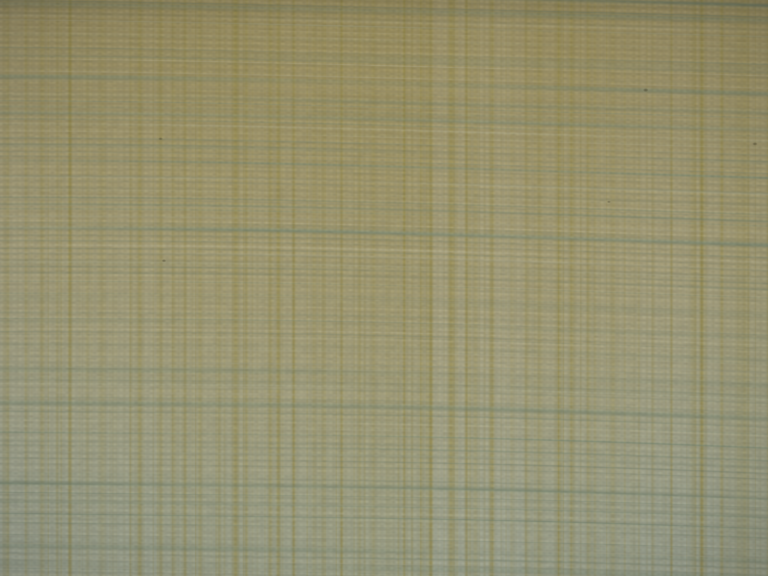
Reproduce this texture procedurally as a WebGL 2 fragment shader.

```glsl
#version 300 es
precision highp float;
// Woven straw cloth: ochre warp stripes crossed by drifting blue-grey weft streaks.

uniform vec2 u_resolution;
out vec4 fragColor;

// Colours
const vec3 CLOTH_TOP = vec3(0.595, 0.550, 0.390);
const vec3 CLOTH_MID = vec3(0.615, 0.590, 0.465);
const vec3 CLOTH_LOW = vec3(0.600, 0.625, 0.565);
const vec3 OCHRE     = vec3(0.540, 0.495, 0.250);
const vec3 BLUE_GREY = vec3(0.430, 0.490, 0.415);
const vec3 PALE      = vec3(0.665, 0.655, 0.550);
const vec3 SPECK     = vec3(0.300, 0.280, 0.190);

// Counts per canvas height
const float WARP_STRIPES = 38.0;
const float WARP_FINE    = 86.0;
const float WARP_BANDS   = 6.0;
const float WEFT_STREAKS = 26.0;
const float WEFT_FINE    = 90.0;
const float WEAVE_ROWS   = 96.0;
const float SPECK_CELLS  = 5.0;

// Line half widths, in canvas heights
const float STRIPE_WIDTH = 0.0046;
const float STREAK_WIDTH = 0.0042;
const float FINE_WIDTH   = 0.0019;

// Slope and sag of the weft from left to right
const float SLOPE = 0.007;
const float SAG   = 0.011;

const float GRAIN = 0.026;

float hash(float n) {
  return fract(sin(n * 12.9898 + 4.137) * 4375.85);
}

vec2 hash2(vec2 p) {
  float n = dot(p, vec2(17.3, 59.7));
  return vec2(hash(n), hash(n + 31.7));
}

// Slow irregular wave in 0..1, different for every seed
float drift(float t, float seed) {
  float phase = 6.2832 * hash(seed);
  return 0.5 + 0.28 * sin(2.7 * t + phase) + 0.22 * sin(6.1 * t + 2.3 * phase);
}

// Jittered soft lines across t; each one fades along its own length
float lines(float t, float along, float count, float width, float seed, float fade) {
  float pixel = 0.5 / u_resolution.y;
  float cell = floor(t * count);
  float sum = 0.0;
  for (int k = -1; k <= 1; k++) {
    float id = cell + float(k);
    float key = id + seed;
    float centre = (id + 0.5 + 0.75 * (hash(key) - 0.5)) / count;
    float strength = 0.2 + 0.8 * pow(hash(key + 43.1), 1.6);
    float w = width * mix(0.5, 1.25, hash(key + 71.9));
    float soft = sqrt(w * w + pixel * pixel);
    float d = (t - centre) / soft;
    sum += strength * (w / soft) * exp(-d * d) * mix(1.0, drift(along, key), fade);
  }
  return sum;
}

// Wide bands of uneven width with soft borders, in -1..1
float bands(float t, float count, float seed) {
  float cell = floor(t * count);
  float a = hash(cell + seed);
  float b = hash(cell + seed + 1.0);
  float border = 0.25 + 0.5 * hash(cell + seed + 19.0);
  return 2.0 * mix(a, b, smoothstep(border - 0.15, border + 0.15, fract(t * count))) - 1.0;
}

// Smooth value noise for the yarn texture, in -1..1
float yarn(vec2 p) {
  vec2 i = floor(p);
  vec2 f = smoothstep(0.0, 1.0, fract(p));
  float low = mix(hash2(i).x, hash2(i + vec2(1, 0)).x, f.x);
  float high = mix(hash2(i + vec2(0, 1)).x, hash2(i + 1.0).x, f.x);
  return 2.0 * mix(low, high, f.y) - 1.0;
}

// Sparse small flecks in a cellular layout
float specks(vec2 p) {
  vec2 cell = floor(p * SPECK_CELLS);
  vec2 r = hash2(cell + 5.0);
  vec2 d = fract(p * SPECK_CELLS) - mix(vec2(0.2), vec2(0.8), r);
  float radius = mix(0.006, 0.013, r.x);
  float edge = SPECK_CELLS / u_resolution.y;
  float present = step(0.82, hash2(cell + 23.0).x);
  return present * (1.0 - smoothstep(radius - edge, radius + edge, length(d * vec2(0.7, 1.0))));
}

void main() {
  vec2 p = gl_FragCoord.xy / u_resolution.y;
  vec2 uv = gl_FragCoord.xy / u_resolution;
  float weft = p.y + SLOPE * p.x + SAG * p.x * p.x + 0.0015 * sin(4.0 * p.x + 5.0 * p.y);

  // Cloth tone: grey and cool below, warm above and right of centre
  float warmth = uv.y + 0.10 * sin(3.1416 * uv.x) - 0.04;
  vec3 colour = mix(CLOTH_LOW, CLOTH_MID, smoothstep(-0.05, 0.60, warmth));
  colour = mix(colour, CLOTH_TOP, smoothstep(0.45, 1.05, warmth));

  // Warp: broad bands, then stripes and thin threads
  float band = bands(p.x, WARP_BANDS, 11.0);
  colour = mix(colour, band > 0.0 ? OCHRE : PALE, 0.13 * abs(band));
  float stripes = lines(p.x, p.y, WARP_STRIPES, STRIPE_WIDTH, 101.0, 0.3);
  float threads = lines(p.x, p.y, WARP_FINE, FINE_WIDTH, 211.0, 0.5);
  colour = mix(colour, OCHRE, clamp(0.72 * stripes + 0.38 * threads, 0.0, 0.85));

  // Weft: strong streaks, fine dark threads and pale threads
  float streaks = lines(weft, p.x, WEFT_STREAKS, STREAK_WIDTH, 307.0, 0.75);
  float hairs = lines(weft, p.x, WEFT_FINE, FINE_WIDTH, 401.0, 0.7);
  float shine = lines(weft, p.x * 2.0, WEFT_FINE, FINE_WIDTH, 503.0, 0.7);
  colour = mix(colour, PALE, 0.45 * shine);
  colour = mix(colour, BLUE_GREY, clamp(0.72 * streaks + 0.46 * hairs, 0.0, 0.8));

  // Weave relief and uneven yarn
  float rows = sin(6.2832 * WEAVE_ROWS * weft);
  float columns = sin(6.2832 * WEAVE_ROWS * p.x + 0.8 * sin(9.0 * p.y));
  colour *= 1.0 + 0.020 * rows + 0.010 * columns + 0.010 * rows * columns;
  colour *= 1.0 + GRAIN * yarn(vec2(p.x * 110.0, weft * 290.0));

  // Flecks and darkened edges
  colour = mix(colour, SPECK, 0.5 * specks(p));
  vec2 fromCentre = uv - 0.5;
  colour *= 1.03 - 0.16 * pow(2.0 * dot(fromCentre, fromCentre), 2.0);
  colour *= 1.0 - 0.06 * smoothstep(0.94, 1.0, uv.y);
  fragColor = vec4(colour, 1.0);
}
```
